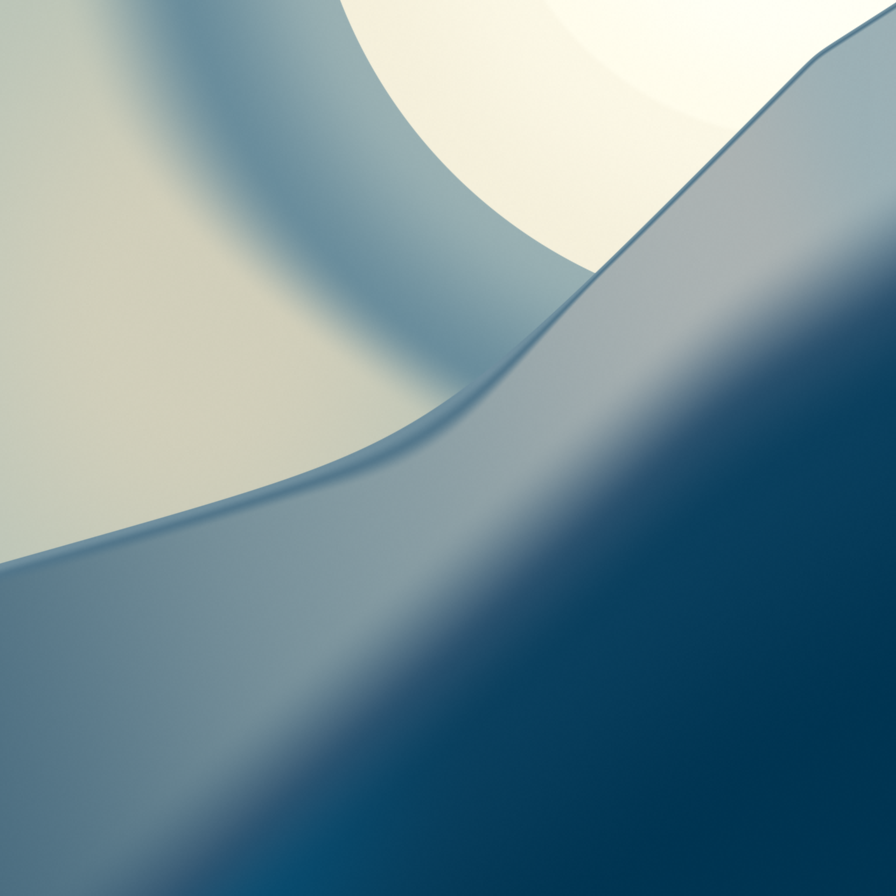
A WebGL 1 fragment shader for this background:

```glsl
precision highp float;
// Soft layered waves: a pale disc with a shaded halo behind a misty slope and a deep blue hill.
uniform vec2 u_resolution;

const vec2 DISC_CENTER = vec2(0.901, 1.2015);
const float CORE_RADIUS = 0.356;
const float DISC_RADIUS = 0.559;
const float HALO_RADIUS = 0.725;

// Smooth bend: zero before 0, rising with slope one after it.
float bend(float x, float softness) {
  return softness * log(1.0 + exp(x / softness));
}

// Heights of the two wave outlines.
float ridgeHeight(float x) {
  return 0.371 + 0.28 * x + 0.73 * bend(x - 0.48, 0.07) - 0.37 * bend(x - 0.91, 0.005);
}

float hillHeight(float x) {
  return 0.02 + 0.91 * (x - 0.18) - 0.30 * bend(x - 0.81, 0.03);
}

// Approximate distance below an outline, from its height and slope.
float depthBelow(float height, float slope, float y) {
  return (height - y) / sqrt(1.0 + slope * slope);
}

// Fine grain that hides banding in the long gradients.
float grain(vec2 p) {
  return fract(sin(dot(p, vec2(12.99, 78.23))) * 43758.5) - 0.5;
}

// Sand backdrop, blue halo and the two-step disc.
vec3 skyColor(vec2 p, float aa) {
  float radius = distance(p, DISC_CENTER);

  float corner = length((p - vec2(0.22, 0.65)) * vec2(1.0, 0.8));
  vec3 sand = mix(vec3(0.82, 0.81, 0.73), vec3(0.73, 0.77, 0.72), smoothstep(0.08, 0.40, corner));

  vec3 halo = mix(vec3(0.60, 0.69, 0.70), vec3(0.41, 0.55, 0.61),
                  smoothstep(DISC_RADIUS, HALO_RADIUS + 0.01, radius));
  float haloEnd = mix(0.80, 0.86, smoothstep(0.55, 0.90, p.y));
  vec3 color = mix(halo, sand, smoothstep(HALO_RADIUS - 0.01, haloEnd, radius));

  vec3 cream = mix(vec3(0.985, 0.97, 0.90), vec3(0.96, 0.94, 0.86),
                   smoothstep(CORE_RADIUS, DISC_RADIUS, radius));
  color = mix(cream, color, smoothstep(-aa, aa, radius - DISC_RADIUS));

  vec3 core = mix(vec3(1.0, 1.0, 0.96), vec3(1.0, 0.99, 0.925),
                  smoothstep(0.20, CORE_RADIUS, radius));
  return mix(core, color, smoothstep(-0.004, 0.004, radius - CORE_RADIUS));
}

// Misty slope, brightening to the right, with a shaded lip along its ridge.
vec3 slopeColor(vec2 p, float depth) {
  float along = p.x + 0.35 * p.y;
  vec3 color = mix(vec3(0.27, 0.41, 0.49), vec3(0.51, 0.60, 0.63), smoothstep(-0.15, 0.60, along));
  color = mix(color, vec3(0.67, 0.70, 0.70), smoothstep(0.45, 1.08, along));
  color = mix(color, vec3(0.61, 0.69, 0.71), smoothstep(1.10, 1.28, along));

  float swell = (p.x - 0.46) / 0.10;
  float lipWidth = 0.013 + 0.007 * exp(-swell * swell) - 0.009 * smoothstep(0.50, 0.68, p.x);
  float across = depth / lipWidth;
  vec3 lip = mix(vec3(0.44, 0.56, 0.62), vec3(0.32, 0.46, 0.54), smoothstep(0.2, 1.0, across));
  return mix(lip, color, smoothstep(0.8, 1.9, across));
}

// Deep hill, blurred along its top edge.
vec3 addHill(vec3 color, vec2 p, float depth) {
  vec3 dusk = vec3(0.19, 0.33, 0.44);
  vec3 blue = mix(vec3(0.03, 0.30, 0.44), vec3(0.04, 0.25, 0.37), smoothstep(0.25, 0.55, p.x));
  vec3 deep = mix(blue, vec3(0.0, 0.205, 0.32), smoothstep(0.08, 0.38, depth));
  color = mix(color, dusk, smoothstep(-0.075, 0.045, depth));
  return mix(color, deep, smoothstep(0.0, 0.115, depth));
}

void main() {
  vec2 p = gl_FragCoord.xy / u_resolution;
  float aa = 1.0 / min(u_resolution.x, u_resolution.y);

  float ridge = ridgeHeight(p.x);
  float ridgeSlope = (ridgeHeight(p.x + 0.002) - ridge) / 0.002;
  float ridgeDepth = depthBelow(ridge, ridgeSlope, p.y);
  float hillDepth = depthBelow(hillHeight(p.x), 0.88, p.y);

  vec3 front = addHill(slopeColor(p, max(ridgeDepth, 0.0)), p, hillDepth);
  vec3 color = mix(skyColor(p, aa), front, smoothstep(-aa, aa, ridgeDepth));

  color += grain(floor(p * 512.0)) * 0.006;
  gl_FragColor = vec4(color, 1.0);
}
```
